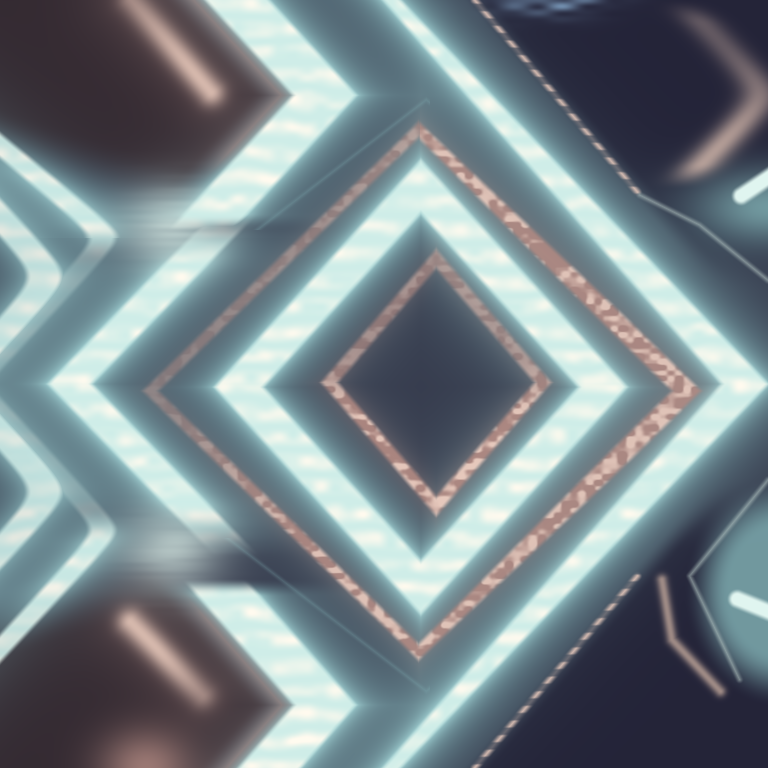
This background is drawn by a Shadertoy shader. Its source:

```glsl
const vec3 SLATE = vec3(0.21, 0.23, 0.30);
const vec3 TEAL = vec3(0.50, 0.68, 0.70);
const vec3 WHITE = vec3(0.88, 0.96, 0.94);
const vec3 COPPER = vec3(0.70, 0.54, 0.51);
const vec3 BLUSH = vec3(0.98, 0.85, 0.79);

float hash(vec2 p) {
  vec3 q = fract(vec3(p.xyx) * 0.1031);
  q += dot(q, q.yzx + 33.33);
  return fract((q.x + q.y) * q.z);
}

float noise(vec2 p) {
  vec2 i = floor(p), f = fract(p);
  f = f * f * (3.0 - 2.0 * f);
  return mix(mix(hash(i), hash(i + vec2(1, 0)), f.x),
             mix(hash(i + vec2(0, 1)), hash(i + 1.0), f.x), f.y);
}

float segment(vec2 p, vec4 ends) {
  vec2 v = ends.zw - ends.xy, q = p - ends.xy;
  return length(q - v * clamp(dot(q, v) / dot(v, v), 0.0, 1.0));
}

// Signed distances with mitred corners
float diamond(vec2 p, vec2 center, vec2 r) {
  vec2 q = abs(p - center) / r;
  return (q.x + q.y - 1.0) * r.x * r.y / length(r);
}

float chevron(vec2 p, vec2 apex, float slope, float rounding) {
  float y = length(vec2(p.y - apex.y, rounding)) - rounding;
  return (p.x - apex.x + slope * y) / length(vec2(1.0, slope));
}

float band(float d, float w) {
  float soft = max(0.004, 1.0 / iResolution.y);
  return 1.0 - smoothstep(w - soft, w + soft, abs(d));
}

float spot(vec2 p, vec2 center, vec2 size) {
  vec2 q = (p - center) / size;
  return exp(-dot(q, q));
}

// light.x is the solid strip, light.y its glow
void addStrip(inout vec2 light, float d, float w, float mask) {
  light.x = max(light.x, band(d, w) * mask);
  float g = exp(-max(abs(d) - w, 0.0) / 0.040);
  light.y = 1.0 - (1.0 - light.y) * (1.0 - 0.9 * g * mask);
}

void addCopper(inout vec3 col, vec2 p, float d, float w, float shine) {
  float grain = smoothstep(0.3, 0.8, noise(p * vec2(95, 140)));
  col = mix(col, COPPER, 0.5 * shine * exp(-abs(d) / w / 1.7));
  col = mix(col, mix(COPPER, BLUSH, grain * shine), band(d, w) * (0.2 + 0.7 * shine));
}

void mainImage(out vec4 fragColor, in vec2 fragCoord) {
  vec2 p = fragCoord / iResolution.xy;
  vec2 m = vec2(p.x, abs(p.y - 0.5));
  bool top = p.y > 0.5;
  vec2 light = vec2(0);

  // White strips
  float corner = chevron(m, vec2(0.423, top ? 0.376 : 0.418), top ? 0.92 : 0.88, 0.0);
  float cornerStart = top ? 0.21 : 0.265;
  addStrip(light, diamond(p, vec2(0.548, 0.496), vec2(0.237, 0.261)), 0.023, 1.0);
  addStrip(light, chevron(m, vec2(0.97, 0), 0.92, 0.0), mix(0.022, 0.008, m.y * 2.0), 1.0);
  addStrip(light, chevron(m, vec2(0.091, 0), -0.97, 0.0), 0.02, smoothstep(0.23, 0.15, m.y));
  addStrip(light, corner, 0.03, smoothstep(-0.012, 0.012, m.y - cornerStart));
  float nestFade = 0.25 + 0.65 * smoothstep(0.16, 0.21, m.y);
  float nestSlope = top && m.y > 0.19 ? 1.22 : 0.93;
  addStrip(light, chevron(m, vec2(0.133, 0.19), nestSlope, 0.012), 0.012, nestFade);
  addStrip(light, chevron(m, vec2(0.058, 0.14), 0.95, 0.018), 0.016, 0.8);

  // Ground with dark corner panels
  float leftPanel = smoothstep(0.025, 0.07, -corner) * smoothstep(0.27, 0.36, m.y + 0.3 * m.x);
  float edge = dot(m - vec2(0.72, 0.37), vec2(0.757, 0.653));
  float rightPanel = smoothstep(-0.005, 0.025, edge) * smoothstep(0.12, 0.22, m.y);
  vec3 col = mix(SLATE, vec3(0.20, 0.16, 0.19), leftPanel);
  col = mix(col, vec3(0.14, 0.14, 0.22), rightPanel);
  float glow = light.y * (1.0 - 0.75 * leftPanel) * (1.0 - 0.6 * rightPanel);
  col = mix(col, TEAL, glow) + vec3(0.22, 0.25, 0.23) * pow(glow, 5.0);

  // Haze at the elbows, right pockets and upper rim
  float streaks = 0.8 + 0.2 * noise(p * vec2(12, 170));
  float haze = spot(m, vec2(0.225, top ? 0.205 : 0.215), vec2(0.065, 0.055));
  col = mix(col, WHITE * 0.92, 0.85 * streaks * haze);
  float pocket = top ? spot(p, vec2(1, 0.73), vec2(0.1, 0.05))
                     : smoothstep(0.13, 0.07, length((p - vec2(1.02, 0.23)) * vec2(1, 0.85)));
  col = mix(col, TEAL * 0.95, 0.9 * pocket);
  float rim = spot(p, vec2(0.71, 1), vec2(0.07, 0.02)) * noise(p * vec2(30, 110));
  col = mix(col, vec3(0.55, 0.70, 0.84), rim);

  // Copper frames
  float shine = 0.3 + 0.6 * smoothstep(0.15, 0.55, p.x - 0.6 * (p.y - 0.5) * step(p.x, 0.547));
  float frame = diamond(p, vec2(0.545, 0.491), vec2(0.349, 0.340));
  addCopper(col, p, frame, mix(0.007, 0.013, smoothstep(0.5, 0.85, p.x)), shine);
  float core = diamond(p, vec2(0.568, 0.502), vec2(0.139, 0.161));
  addCopper(col, p, core, 0.008, 0.55 + 0.4 * smoothstep(0.55, 0.45, p.y));

  // Copper streaks and dashed edges
  float streak = segment(p, top ? vec4(0.17, 1, 0.275, 0.88) : vec4(0.17, 0.19, 0.265, 0.095));
  float fade = top ? smoothstep(0.13, 0.26, p.x) : smoothstep(0.29, 0.2, p.x);
  col = mix(col, COPPER, 0.4 * exp(-streak / 0.035));
  col = mix(col, BLUSH * 0.93, (0.35 + 0.5 * fade) * exp(-pow(streak / 0.017, 2.0)));
  col = mix(col, COPPER, 0.5 * exp(-abs(corner + 0.042) / 0.014) * smoothstep(0.26, 0.31, m.y));
  col = mix(col, COPPER, 0.8 * spot(p, vec2(0.19, 0), vec2(0.06, 0.05)));
  float dash = 0.25 + 0.6 * smoothstep(-0.5, 0.6, sin(m.y * 330.0));
  col = mix(col, BLUSH * 0.95, dash * band(segment(m, vec4(0.618, 0.5, 0.83, 0.25)), 0.003));
  float hook = chevron(p, vec2(0.988, 0.878), 1.0, 0.02);
  float hookShine = mix(0.8, 0.35, smoothstep(0.8, 0.95, p.y)) * smoothstep(0.125, 0.09, abs(p.y - 0.878));
  col = mix(col, BLUSH * 0.85, hookShine * exp(-pow(hook / 0.018, 2.0)));
  float tail = min(segment(p, vec4(0.862, 0.245, 0.875, 0.167)),
                   segment(p, vec4(0.875, 0.167, 0.938, 0.1)));
  col = mix(col, BLUSH * 0.75, 0.8 * exp(-pow(tail / 0.007, 2.0)));

  // Fine rims and bright wedges
  float line = segment(p, top ? vec4(0.833, 0.746, 0.911, 0.707) : vec4(1, 0.375, 0.898, 0.25));
  line = min(line, segment(p, top ? vec4(0.911, 0.707, 1, 0.635) : vec4(0.898, 0.25, 0.963, 0.115)));
  col = mix(col, WHITE * 0.85, 0.6 * band(line, 0.002));
  float thin = diamond(p, vec2(0.555, 0.485), vec2(0.5, 0.385));
  col = mix(col, TEAL, 0.4 * band(thin, 0.001) * step(p.x, 0.56) * step(0.2, m.y));
  float wedge = segment(p, top ? vec4(0.965, 0.745, 1.01, 0.775) : vec4(0.96, 0.22, 1.01, 0.2));
  col = mix(col, WHITE, band(wedge, 0.010));

  // Beads along the white strips
  float beads = 0.5 + 0.5 * sin(m.y * 190.0 + 2.0 * noise(p * 25.0));
  beads *= 1.4 * noise(p * 55.0 + 7.0);
  col = mix(col, mix(vec3(0.81, 0.93, 0.91), vec3(0.96, 0.97, 0.93), beads), light.x);
  fragColor = vec4(clamp(col, 0.0, 1.0), 1.0);
}
```
